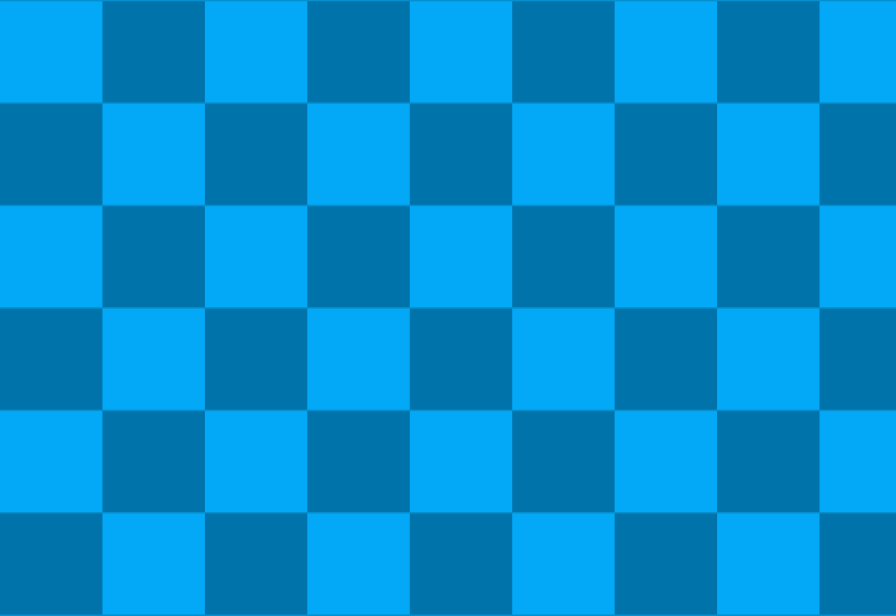
Write a Shadertoy shader that draws this pattern.

```glsl
// Two-tone blue checkerboard: six rows of squares, cropped at the right,
// with a hairline of middle blue along each row boundary.
// Smoothed square waves in x and y are multiplied to choose the tone.

const vec3 LIGHT_BLUE = vec3(0.01, 0.66, 0.97);
const vec3 DARK_BLUE = vec3(0.0, 0.45, 0.67);
const vec3 SEAM_BLUE = vec3(0.02, 0.56, 0.80);

// Lengths are fractions of the canvas height
const float CELL_SIZE = 0.1663;
const float TOP_MARGIN = 0.00095;
const float SEAM_WIDTH = 0.0024;

// Square wave, +1 in even cells and -1 in odd ones, smoothed over one pixel
float squareWave(float cell, float pixel) {
    float edge = 0.5 - abs(mod(cell + 0.5, 2.0) - 1.0);
    return clamp(2.0 * edge / pixel, -1.0, 1.0);
}

// Share of a pixel covered by a line centred on each whole number
float lineCoverage(float cell, float width, float pixel) {
    float dist = abs(fract(cell + 0.5) - 0.5);
    float low = max(dist - 0.5 * pixel, -0.5 * width);
    float high = min(dist + 0.5 * pixel, 0.5 * width);
    return clamp((high - low) / pixel, 0.0, 1.0);
}

void mainImage(out vec4 fragColor, in vec2 fragCoord) {
    // Cell coordinates counted from the upper left
    vec2 fromTop = vec2(fragCoord.x, iResolution.y - fragCoord.y) / iResolution.y;
    vec2 cell = (fromTop - vec2(0.0, TOP_MARGIN)) / CELL_SIZE;
    float pixel = 1.0 / (iResolution.y * CELL_SIZE);

    // Alternating squares
    float checker = squareWave(cell.x, pixel) * squareWave(cell.y, pixel);
    vec3 color = mix(DARK_BLUE, LIGHT_BLUE, 0.5 + 0.5 * checker);

    // Row seams
    float seam = lineCoverage(cell.y, SEAM_WIDTH / CELL_SIZE, pixel);
    color = mix(color, SEAM_BLUE, seam);

    fragColor = vec4(color, 1.0);
}
```
